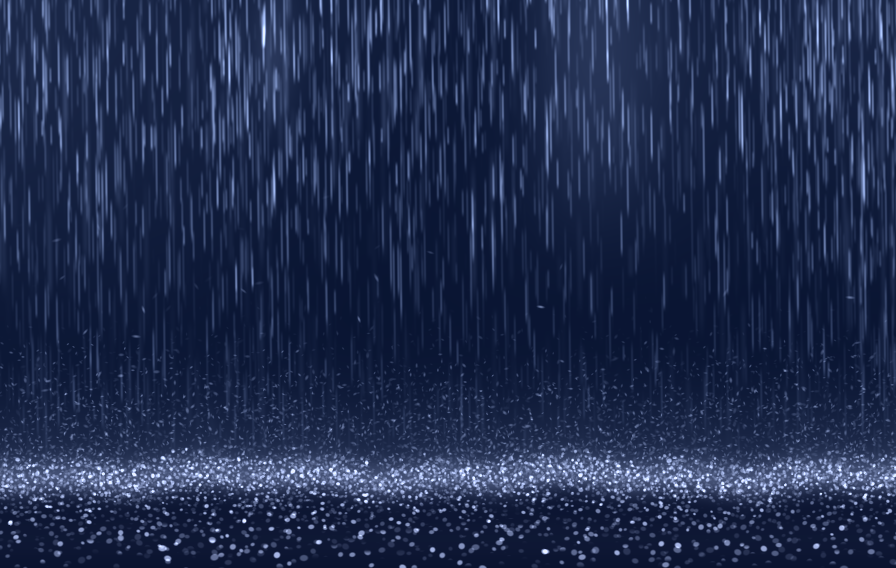
Reproduce this texture procedurally as a Shadertoy shader.

```glsl
// Night downpour: falling rain streaks above a bright band of splashes and wet ground glints.

const vec3 NIGHT = vec3(0.035, 0.080, 0.195);
const vec3 GROUND = vec3(0.035, 0.070, 0.180);
const vec3 RAIN_TINT = vec3(0.58, 0.63, 0.74);
const vec3 SPLASH_TINT = vec3(0.72, 0.75, 0.84);
const float SPLASH_Y = 0.160;      // height of the bright splash band
const float SLANT = 0.012;         // sideways lean of the rain
const float STREAK_WIDTH = 0.0019;
const float BLUR_WIDTH = 0.008;    // width of the unfocused streaks
const int RAIN_LAYERS = 9;
const int BLUR_LAYERS = 3;
const int SPRAY_LAYERS = 6;
const int SPLASH_LAYERS = 7;
const int GLINT_LAYERS = 10;

vec4 hash4(vec3 p) {
    vec4 q = fract(p.xyzx * vec4(0.1031, 0.1030, 0.0973, 0.1099));
    q += dot(q, q.wzxy + 33.33);
    return fract((q.xxyz + q.yzzw) * q.zywx);
}

mat2 turn(float a) {
    return mat2(cos(a), sin(a), -sin(a), cos(a));
}

// Bell curve with separate spreads below and above its centre.
float bell(float x, float centre, float below, float above) {
    float d = (x - centre) / (x < centre ? below : above);
    return exp(-d * d);
}

// One layer of vertical streaks, each in its own column cell.
float rainLayer(vec2 p, float seed, float column, float drop, float width, float amount) {
    p.x += SLANT * p.y + seed * 0.371;
    float col = floor(p.x / column);
    float y = p.y / drop + 9.0 * hash4(vec3(col, 3.0, seed)).x;
    vec4 r = hash4(vec3(col, floor(y), seed + 11.0));
    float across = abs(fract(p.x / column) - mix(0.3, 0.7, r.x)) * column;
    float along = (fract(y) - 0.5) / mix(0.15, 0.48, r.y);
    float body = 1.0 - smoothstep(0.5, 1.0, abs(along));
    float line = 1.0 - smoothstep(0.0, width, across);
    float shown = smoothstep(r.w, r.w + 0.2, amount);
    return line * body * shown * mix(0.18, 1.0, r.z * r.z) * (1.0 - 0.25 * along);
}

// One layer of scattered droplets on a turned grid; stretch above 1 makes dashes.
float dropletLayer(vec2 p, float seed, float cell, float radius, float stretch,
                   float amount, float pixel) {
    vec2 g = turn(seed * 1.7) * p / cell + seed * vec2(7.31, 3.17);
    vec4 r = hash4(vec3(floor(g), seed));
    vec4 s = hash4(vec3(floor(g), seed + 57.0));
    vec2 d = turn(6.2832 * s.x) * (fract(g) - mix(vec2(0.27), vec2(0.73), r.xy));
    d.x /= stretch;
    float size = radius * mix(0.5, 1.0, r.z);
    float soft = 0.6 * pixel / cell + 0.03;
    float spot = 1.0 - smoothstep(max(size - soft, 0.0), size + soft, length(d));
    return spot * smoothstep(r.w, r.w + 0.15, amount) * mix(0.15, 1.0, s.y * s.y);
}

void mainImage(out vec4 fragColor, in vec2 fragCoord) {
    vec2 p = fragCoord / iResolution.y;
    float u = fragCoord.x / iResolution.x;
    float pixel = 1.0 / iResolution.y;

    // Dark air with uneven haze
    float haze = 0.5 + 0.25 * sin(5.0 * p.x + 2.0 * sin(3.0 * p.y))
               + 0.25 * sin(9.0 * p.x - 5.0 * p.y + 1.0);
    float high = smoothstep(0.35, 1.0, p.y);
    float air = (0.02 + 0.06 * haze) * high;
    air += 0.17 * bell(u, 0.66, 0.07, 0.08) * smoothstep(0.45, 0.95, p.y);
    air += 0.14 * bell(u, 0.305, 0.025, 0.025) * bell(p.y, 0.90, 0.10, 0.12);
    air += 0.06 * (1.0 - smoothstep(0.0, 0.45, u)) * smoothstep(0.2, 0.8, p.y);
    air += 0.05 * smoothstep(0.82, 1.0, u) * high;
    vec3 color = mix(GROUND, NIGHT, smoothstep(0.08, 0.22, p.y)) + air * RAIN_TINT;

    // Rain, thinner towards the ground and right of centre
    float height = smoothstep(0.18, 0.90, p.y);
    float spread = 0.72 + 0.10 * sin(17.0 * p.x) - 0.34 * bell(u, 0.75, 0.08, 0.05)
                 - 0.12 * bell(u, 0.52, 0.10, 0.08) + 0.18 * bell(u, 0.90, 0.05, 0.10);
    float rain = 0.0;
    for (int i = 0; i < RAIN_LAYERS; i++) {
        float k = float(i);
        rain += rainLayer(p, k + 1.0, 0.0145 + 0.0013 * k, 0.105 + 0.011 * k,
                          STREAK_WIDTH + pixel, spread * mix(0.45, 0.85, height));
    }
    float blurred = 0.0;
    for (int i = 0; i < BLUR_LAYERS; i++) {
        float k = float(i);
        blurred += rainLayer(p, k + 81.0, 0.031 + 0.005 * k, 0.22 + 0.05 * k,
                             BLUR_WIDTH, spread * 0.85);
    }
    float fall = smoothstep(0.15, 0.32, p.y);
    color += RAIN_TINT * fall * (rain * mix(0.17, 0.56, height) + blurred * mix(0.06, 0.17, height));

    // Fine spray rising from the ground, with a few flecks higher up
    float clump = 0.8 + 0.2 * sin(13.0 * p.x + 3.0 * sin(21.0 * p.y)) * sin(31.0 * p.y - 7.0 * p.x);
    float sprayAmount = 0.85 * clump * bell(p.y, 0.19, 0.03, 0.16);
    float spray = 0.0;
    for (int i = 0; i < SPRAY_LAYERS; i++) {
        float k = float(i);
        spray += dropletLayer(p, k + 21.0, 0.010 + 0.0022 * k, 0.12, 1.8, sprayAmount, pixel);
    }
    color += SPLASH_TINT * spray * 0.38;
    float fleckAmount = 0.10 * bell(p.y, 0.40, 0.15, 0.28);
    color += SPLASH_TINT * 1.2 * dropletLayer(p, 31.0, 0.032, 0.07, 2.6, fleckAmount, pixel);

    // Splash band: soft glow under dense sparkles
    float ripple = 0.005 * sin(11.0 * p.x) + 0.004 * sin(29.0 * p.x + 1.0);
    float bandY = p.y + ripple;
    float band = bell(bandY, SPLASH_Y, 0.032, 0.034);
    color += SPLASH_TINT * (0.20 * band + 0.12 * bell(bandY, SPLASH_Y, 0.03, 0.13));
    float sparkle = 0.0;
    for (int i = 0; i < SPLASH_LAYERS; i++) {
        float k = float(i);
        sparkle += dropletLayer(p, k + 41.0, 0.0080 + 0.0012 * k, 0.26, 1.2, 0.80 * band, pixel);
    }
    color += SPLASH_TINT * sparkle * 0.62;

    // Wet ground glints, growing towards the viewer
    float glints = 0.0;
    for (int i = 0; i < GLINT_LAYERS; i++) {
        float k = float(i) / float(GLINT_LAYERS - 1);
        float amount = mix(0.70, 0.55, k) * bell(p.y, mix(0.130, 0.020, k), 0.028, 0.025);
        glints += dropletLayer(p * vec2(0.85, 1.0), float(i) + 61.0, mix(0.011, 0.024, k),
                               0.23, 1.15, amount, pixel);
    }
    color += SPLASH_TINT * (glints * 0.85 + 0.03 * bell(p.y, 0.05, 0.04, 0.06));

    fragColor = vec4(min(color, vec3(0.92, 0.95, 1.0)), 1.0);
}
```
